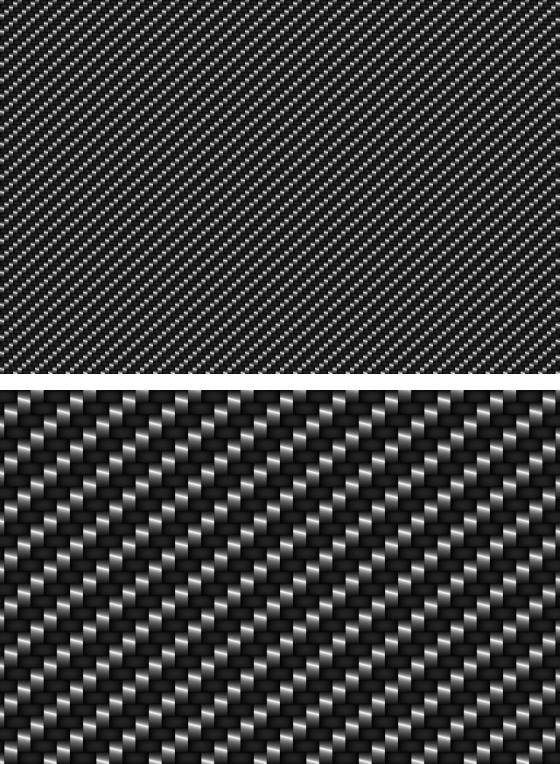
Top: the whole. Bottom: its middle third, enlarged.
A Shadertoy shader for this texture:

```glsl
// Two-over, two-under carbon twill: glossy upright tows crossing dark level ones.
// Each cell of the weave is picked by its diagonal phase, then shaded along
// the length of its float; a small grid of samples smooths the edges.

const vec2  REPEATS     = vec2(32.0, 23.27); // weave repeats across and down
const float CELLS       = 4.0;   // cells per repeat
const float FLOAT_CELLS = 2.0;   // cells a tow passes over

const float WARP_EDGE   = 0.06;  // upright tow at its ends
const float WARP_BODY   = 0.48;  // broad grey added along the tow
const float WARP_GLINT  = 0.46;  // narrow highlight on top of the grey
const float GLINT_POWER = 5.5;   // sharpness of the highlight
const float PEAK_POS    = 0.62;  // highlight height along the float
const float PEAK_TILT   = 0.14;  // highlight drop from left to right
const float SEAM_WIDTH  = 0.07;  // dark side of a tow, in cells
const float SEAM_LIGHT  = 0.75;  // light left at the seam

const float WEFT_DARK   = 0.01;  // level tow at its rim
const float WEFT_SHEEN  = 0.13;  // light added at its crown

const int   SAMPLES     = 4;     // samples per pixel side

// Rounded hump: 0 at both ends of the unit range, 1 in the middle.
float hump(float t) {
    return 4.0 * t * (1.0 - t);
}

// Upright tow: a slanted bright band fading toward both ends.
float warpLight(float across, float along) {
    float peak = PEAK_POS - PEAK_TILT * (across - 0.5);
    float reach = along < peak ? peak : 1.0 - peak;
    float rise = clamp(1.0 - abs(along - peak) / reach, 0.0, 1.0);
    float light = WARP_EDGE + WARP_BODY * rise
                + WARP_GLINT * pow(rise, GLINT_POWER);
    float side = min(across, 1.0 - across);
    return light * mix(SEAM_LIGHT, 1.0, smoothstep(0.0, SEAM_WIDTH, side));
}

// Level tow: nearly black with a faint rounded sheen.
float weftLight(float along, float across) {
    return WEFT_DARK + WEFT_SHEEN * hump(along) * sqrt(hump(across));
}

// Chooses the tow on top; the phase moves up one cell per column.
float weave(vec2 p) {
    vec2 cell = floor(p);
    vec2 f = p - cell;
    float phase = mod(cell.y - cell.x, CELLS);
    if (phase < FLOAT_CELLS) {
        return warpLight(f.x, (phase + f.y) / FLOAT_CELLS);
    }
    return weftLight((CELLS - 1.0 - phase + f.x) / FLOAT_CELLS, f.y);
}

void mainImage(out vec4 fragColor, in vec2 fragCoord) {
    vec2 scale = REPEATS * CELLS / iResolution.xy;
    float light = 0.0;
    for (int j = 0; j < SAMPLES; j++) {
        for (int i = 0; i < SAMPLES; i++) {
            vec2 offset = (vec2(i, j) + 0.5) / float(SAMPLES) - 0.5;
            light += weave((fragCoord + offset) * scale);
        }
    }
    fragColor = vec4(vec3(light / float(SAMPLES * SAMPLES)), 1.0);
}
```
